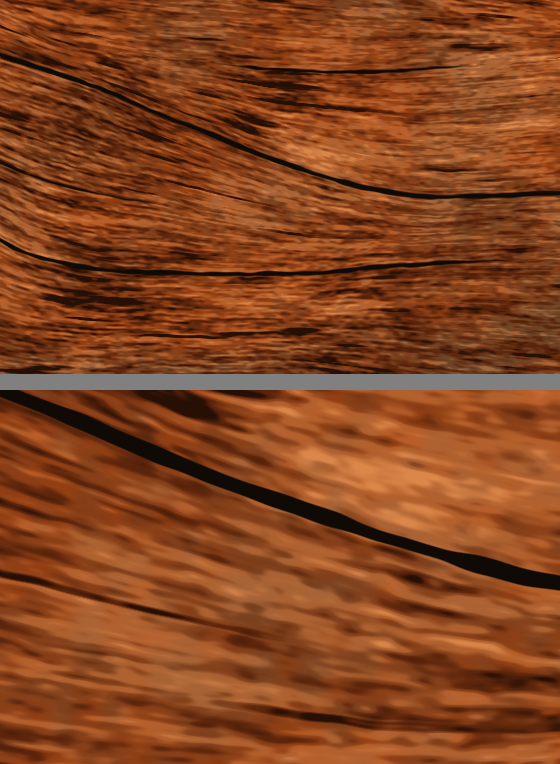
Top: the whole. Bottom: its middle third, enlarged.
A WebGL 2 fragment shader for this texture:

```glsl
#version 300 es
precision highp float;
// Weathered brown timber: fine streaks run along a bending grain field.
// The field is spanned by a few guide curves; streak noise is stretched along
// it, then shaded by soft patches, short fissures and long open cracks.

uniform vec2 u_resolution;
out vec4 fragColor;

float hash(vec2 p) {
  return fract(sin(dot(p, vec2(127.1, 311.7))) * 43758.5453);
}

float noise(vec2 p) {
  vec2 i = floor(p), f = fract(p);
  f = f * f * (3.0 - 2.0 * f);
  return mix(mix(hash(i), hash(i + vec2(1, 0)), f.x),
             mix(hash(i + vec2(0, 1)), hash(i + vec2(1, 1)), f.x), f.y);
}

// One row of noise, shifted at random so that rows do not line up
float rowNoise(float x, float row) {
  x += 9.0 * hash(vec2(row, 4.7));
  float i = floor(x), f = fract(x);
  return mix(hash(vec2(i, row)), hash(vec2(i + 1.0, row)), f * f * (3.0 - 2.0 * f));
}

float streaks(vec2 p) {
  float row = floor(p.y), f = fract(p.y);
  return mix(rowNoise(p.x, row), rowNoise(p.x, row + 1.0), f * f * (3.0 - 2.0 * f));
}

// Guide curves of the grain, from bottom to top
float baseCurve(float x)  { return 0.04 + 0.03 * exp(-x * 5.0) - 0.09 * smoothstep(0.7, 1.6, x); }
float lowerCurve(float x) { return 0.268 + 0.087 * exp(-x / 0.146) + 0.035 * smoothstep(0.7, 1.4, x); }
float upperCurve(float x) {
  float rise = max(x - 1.2, 0.0);
  return 0.897 - 0.424 * smoothstep(-0.3, 1.2, x) + 0.1 * rise * rise;
}
float highCurve(float x)  { return 0.797 + 0.157 * exp(-x / 0.35) + 0.05 * smoothstep(0.9, 1.6, x); }
float topCurve(float x)   { return 1.06 - 0.08 * x; }

// Across-grain coordinate (x) and its density (y)
vec2 grainField(vec2 p) {
  float low = baseCurve(p.x), high = lowerCurve(p.x), band = 0.0;
  if (p.y > high) { low = high; high = upperCurve(p.x); band = 1.0; }
  if (p.y > high && band == 1.0) { low = high; high = highCurve(p.x); band = 2.0; }
  if (p.y > high && band == 2.0) { low = high; high = topCurve(p.x); band = 3.0; }
  return vec2(band + (p.y - low) / (high - low), 1.0 / (high - low));
}

// Streaks of even thickness: blends two octaves as the field squeezes
float grain(float x, vec2 field, vec2 freq) {
  float level = log2(field.y), k = floor(level);
  float fine = streaks(vec2(x * freq.x + 17.0 * k, (field.x + 3.0) * freq.y * exp2(-k)));
  float wide = streaks(vec2(x * freq.x + 17.0 * (k + 1.0), (field.x + 3.0) * freq.y * exp2(-k - 1.0)));
  return mix(fine, wide, level - k);
}

// Open crack with tapered ends between span.x and span.y
float crack(vec2 p, float curve, float halfWidth, vec2 span, float aa) {
  float taper = smoothstep(span.x, span.x + 0.25, p.x) * (1.0 - smoothstep(span.y - 0.3, span.y, p.x));
  float w = halfWidth * taper * (0.65 + 0.7 * noise(p * 28.0));
  return (1.0 - smoothstep(w - aa, w + aa, abs(p.y - curve))) * smoothstep(0.0, aa, w);
}

// Dark to light wood, with a dull variant of the middle tones
vec3 woodColour(float tone, float dull) {
  vec3 middle = mix(vec3(0.57, 0.245, 0.075), vec3(0.43, 0.26, 0.145), dull);
  vec3 light = mix(vec3(0.72, 0.37, 0.16), vec3(0.62, 0.40, 0.24), dull);
  vec3 c = mix(vec3(0.15, 0.06, 0.02), vec3(0.36, 0.145, 0.045), smoothstep(0.0, 0.3, tone));
  c = mix(c, middle, smoothstep(0.28, 0.55, tone));
  c = mix(c, light, smoothstep(0.55, 0.82, tone));
  return mix(c, vec3(0.86, 0.53, 0.29), smoothstep(0.85, 1.2, tone));
}

void main() {
  vec2 p = gl_FragCoord.xy / u_resolution.y;
  float aa = 1.0 / u_resolution.y;

  // Slightly wavering grain
  vec2 q = p + vec2(0.0, 0.008 * (noise(p * 7.0) - 0.5) + 0.003 * (noise(p * 30.0) - 0.5));
  vec2 field = grainField(q);
  float fine = grain(p.x, field, vec2(14.0, 150.0));
  float broad = grain(p.x + 5.3, field, vec2(5.0, 55.0));
  float dash = grain(p.x + 9.1, field, vec2(60.0, 170.0));
  float fissure = grain(p.x + 2.7, field, vec2(5.5, 75.0));

  // Soft patches along and across the grain
  float patches = noise(p * vec2(3.0, 5.0) + 3.1);
  float across = noise(vec2(dot(p, vec2(0.87, 0.5)) * 2.5, dot(p, vec2(-0.5, 0.87)) * 9.0) + 8.0);
  float corner = smoothstep(-0.03, 0.08, 0.18 * p.x - 0.05 - p.y);

  float tone = 0.57 + 0.75 * (fine - 0.5) + 0.45 * (broad - 0.5) + 0.5 * (dash - 0.5)
             + 0.22 * (patches - 0.5) + 0.22 * (across - 0.5) - 0.12 * corner;
  tone -= 0.6 * (1.0 - smoothstep(0.1, 0.27, fissure));
  float dull = 0.35 + 0.9 * (noise(p * vec2(4.0, 7.0) + 21.0) - 0.5)
             + 0.5 * (noise(p * 45.0) - 0.5) + 0.5 * corner;
  vec3 colour = woodColour(tone, clamp(dull, 0.0, 1.0));

  // Long cracks follow the guide curves
  float upper = upperCurve(p.x), lower = lowerCurve(p.x);
  float gap = crack(q, upper, 0.0062, vec2(-0.2, 1.9), aa);
  gap = max(gap, crack(q, lower, 0.0058, vec2(-0.2, 1.4), aa));
  gap = max(gap, crack(q, mix(lower, upper, 0.42), 0.0026, vec2(-0.2, 0.55), aa));
  gap = max(gap, crack(q, highCurve(p.x), 0.0045, vec2(0.5, 1.35), aa));
  fragColor = vec4(mix(colour, vec3(0.06, 0.04, 0.025), gap), 1.0);
}
```
